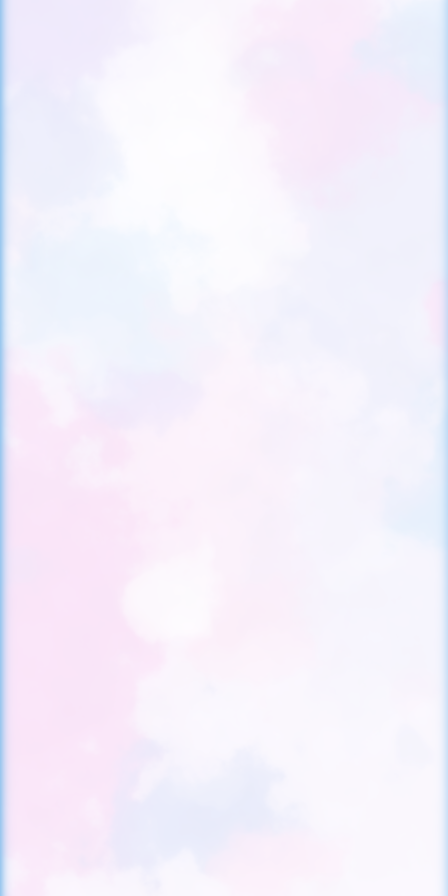
Give the GLSL for this background, as a Shadertoy shader.

```glsl
// Pale pastel watercolour washes on white paper with thin blue side edges.
#define PAPER vec3(0.982, 0.971, 0.994)
#define WHITE vec3(0.994, 0.992, 0.999)
#define PINK vec3(0.978, 0.880, 0.968)
#define BLUSH vec3(0.988, 0.935, 0.978)
#define LILAC vec3(0.925, 0.900, 0.985)
#define SKY vec3(0.890, 0.938, 0.988)
#define PERIWINKLE vec3(0.900, 0.915, 0.980)
#define EDGE_BLUE vec3(0.580, 0.770, 0.930)
#define EDGE_WIDTH 0.012
#define WARP 0.24
#define FRAY 1.0
#define DABS 18

float hash(vec2 p) {
    return fract(sin(dot(p, vec2(127.1, 311.7))) * 43758.5453);
}

float noise(vec2 p) {
    vec2 i = floor(p), f = fract(p);
    f = f * f * (3.0 - 2.0 * f);
    return mix(mix(hash(i), hash(i + vec2(1, 0)), f.x),
               mix(hash(i + vec2(0, 1)), hash(i + vec2(1, 1)), f.x), f.y);
}

float fbm(vec2 p) {
    float sum = 0.0, amp = 0.5;
    for (int i = 0; i < 5; i++) {
        sum += amp * noise(p);
        p = mat2(1.6, 1.2, -1.2, 1.6) * p + 7.3;
        amp *= 0.5;
    }
    return sum;
}

// Lay an elliptical wash: a frayed rim over a soft bleed
void wash(inout vec3 col, vec2 p, float fray, vec2 centre, vec2 radius, vec3 tint, float strength) {
    float d = length((p - centre) / radius);
    float rim = smoothstep(1.05, 0.72, d + fray);
    float bleed = smoothstep(1.35, 0.35, d + 0.4 * fray);
    col = mix(col, tint, strength * mix(bleed, rim, 0.45));
}

void mainImage(out vec4 fragColor, in vec2 fragCoord) {
    // x spans 0..1, y spans 0..2
    vec2 uv = fragCoord / iResolution.xy * vec2(1.0, 2.0);

    // Brush-like distortion and rim grain
    vec2 bend = vec2(fbm(uv * 5.0 + 3.1), fbm(uv * 5.0 + 19.7)) - 0.48;
    vec2 p = uv + WARP * bend;
    float fray = FRAY * (fbm(uv * 15.0 + 41.0) - 0.48);

    vec3 col = PAPER;

    // Broad washes, upper half
    wash(col, p, fray, vec2(0.08, 1.95), vec2(0.36, 0.28), LILAC, 0.75);
    wash(col, p, fray, vec2(0.92, 1.48), vec2(0.38, 0.50), PERIWINKLE, 0.45);
    wash(col, p, fray, vec2(0.72, 1.79), vec2(0.26, 0.25), PINK, 0.58);
    wash(col, p, fray, vec2(0.96, 1.92), vec2(0.18, 0.14), SKY, 0.70);
    wash(col, p, fray, vec2(0.43, 1.58), vec2(0.24, 0.42), WHITE, 0.85);
    wash(col, p, fray, vec2(0.11, 1.65), vec2(0.19, 0.19), PERIWINKLE, 0.60);
    wash(col, p, fray, vec2(0.25, 1.32), vec2(0.24, 0.24), SKY, 0.60);

    // Broad washes, lower half
    wash(col, p, fray, vec2(0.47, 0.86), vec2(0.32, 0.40), BLUSH, 0.65);
    wash(col, p, fray, vec2(0.00, 0.60), vec2(0.42, 0.60), PINK, 0.80);
    wash(col, p, fray, vec2(0.85, 0.75), vec2(0.30, 0.45), PERIWINKLE, 0.20);
    wash(col, p, fray, vec2(0.58, 0.55), vec2(0.18, 0.14), BLUSH, 0.75);
    wash(col, p, fray, vec2(0.39, 0.65), vec2(0.13, 0.12), WHITE, 0.80);
    wash(col, p, fray, vec2(0.42, 0.18), vec2(0.25, 0.18), PERIWINKLE, 0.85);
    wash(col, p, fray, vec2(0.58, 0.06), vec2(0.15, 0.13), BLUSH, 0.80);

    // Accents beside the middle
    wash(col, p, fray, vec2(0.31, 1.13), vec2(0.14, 0.07), LILAC, 0.50);
    wash(col, p, fray, vec2(1.00, 0.95), vec2(0.13, 0.17), SKY, 0.80);
    wash(col, p, fray, vec2(1.01, 1.23), vec2(0.07, 0.10), PINK, 0.80);

    // Scattered faint dabs
    for (int i = 0; i < DABS; i++) {
        float id = float(i);
        vec2 centre = vec2(hash(vec2(id, 1.7)), 2.0 * hash(vec2(id, 5.3)));
        vec2 radius = mix(vec2(0.05), vec2(0.14, 0.10), hash(vec2(id, 9.1)));
        float pick = hash(vec2(id, 13.9));
        vec3 tint = pick < 0.4 ? WHITE : (pick < 0.7 ? BLUSH : PERIWINKLE);
        wash(col, p, fray * 1.2, centre, radius, tint, 0.22);
    }

    // Soft paper mottling
    col += 0.012 * (fbm(uv * 12.0 + 60.0) - 0.48);

    // Blue glow along both sides, stronger on the left
    float left = exp(-pow(uv.x / EDGE_WIDTH, 1.4));
    float right = exp(-pow((1.0 - uv.x) / EDGE_WIDTH, 1.4));
    col = mix(col, EDGE_BLUE, clamp(0.95 * left + 0.45 * right, 0.0, 1.0));

    fragColor = vec4(clamp(col, 0.0, 1.0), 1.0);
}
```
